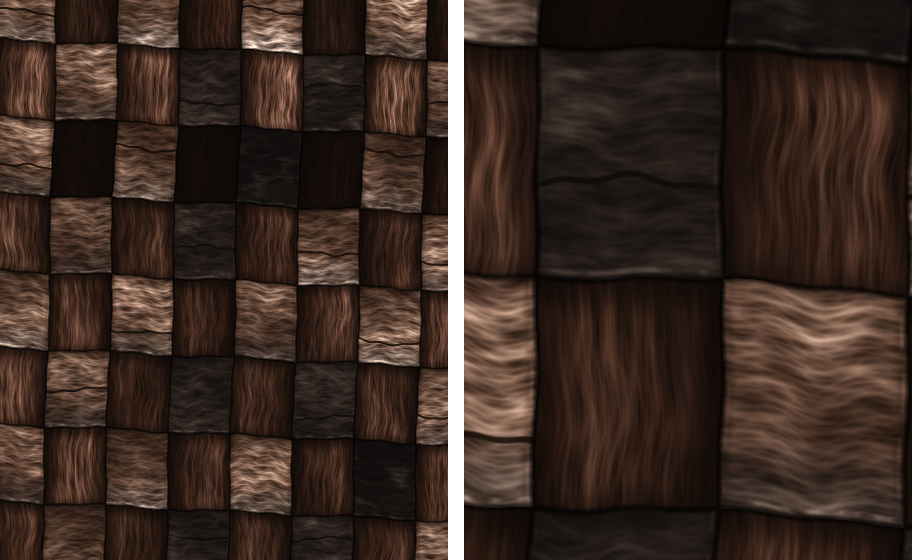
Left: the whole. Right: its middle third, enlarged.
Reproduce this texture procedurally as a Shadertoy shader.

```glsl
// Dark basket-weave wall of wooden blocks: raised cross-grain blocks between recessed upright ones.

const vec2 BLOCK_SIZE = vec2(0.1107, 0.1374);   // in canvas heights
const vec2 FIRST_CORNER = vec2(0.1016, 0.0703); // lower right corner of block (0,0), from top left
const vec2 LATTICE_SKEW = vec2(0.027, -0.046);

float hash(vec2 p) {
    vec3 q = fract(vec3(p.xyx) * 0.1031);
    q += dot(q, q.yzx + 33.33);
    return fract((q.x + q.y) * q.z);
}

vec2 hash2(vec2 p) {
    return vec2(hash(p), hash(p + 57.3));
}

float bump(float x) {
    return exp(-4.0 * x * x);
}

// Distance to the nearest scattered point
float cellular(vec2 p) {
    vec2 cell = floor(p), f = p - cell;
    float nearest = 2.0;
    for (int y = -1; y <= 1; y++) {
        for (int x = -1; x <= 1; x++) {
            vec2 o = vec2(x, y);
            vec2 d = o + hash2(cell + o) - f;
            nearest = min(nearest, dot(d, d));
        }
    }
    return sqrt(nearest);
}

// Wavy fibres; g.x runs along the grain, g.y across it
float woodGrain(vec2 g, vec2 density, float seed) {
    g.y += 0.025 * sin(g.x * 5.0 + seed) + 0.012 * sin(g.x * 13.0 + 2.0 * seed);
    float sum = 0.0, weight = 0.42;
    for (int i = 0; i < 3; i++) {
        sum += weight * cellular(g * density + seed * 3.7);
        density *= vec2(1.9, 2.1);
        weight *= 0.8;
    }
    return sum;
}

// Broad light and dark bands across the grain
float band(vec2 g, float seed) {
    return 0.5 + 0.5 * sin(g.y * 4.0 + seed + 0.7 * sin(g.x * 3.0 + seed * 2.0));
}

// Thin wandering split along the grain
float split(vec2 g, float height, float seed) {
    float path = height + 0.025 * sin(g.x * 6.0 + seed) + 0.01 * sin(g.x * 17.0 + seed);
    return 1.0 - smoothstep(0.006, 0.02, abs(g.y - path));
}

vec3 woodColor(float t) {
    return vec3(0.05, 0.034, 0.027) + t * vec3(0.45, 0.25, 0.15) + t * t * vec3(0.25, 0.32, 0.34);
}

vec3 gray(vec3 c) {
    return vec3(dot(c, vec3(0.3, 0.59, 0.11)));
}

// Raised block, f.y grows downward
vec3 raisedBlock(vec2 f, vec2 id, float seed) {
    float rnd = hash(id + 11.0);
    float oddRow = mod(id.y, 2.0);
    float charred = oddRow * exp(-pow((id.x - 4.0) / 1.7, 2.0));
    charred = max(charred, bump(id.x - 4.0) * bump(id.y - 2.0));
    charred = max(charred, bump(id.x - 6.0) * bump(id.y - 6.0));
    charred *= 1.0 - bump(id.x - 5.0) * bump(id.y - 3.0);

    float tone = mix(0.47 + 0.16 * rnd + 0.17 * bump(id.y), 0.1, charred);
    float grain = woodGrain(f, vec2(2.0, 9.0), seed);
    tone *= (0.15 + 1.9 * grain) * mix(0.7, 1.22, band(f, seed));
    tone *= 1.0 - 0.75 * split(f, 0.25 + 0.5 * rnd, seed) * step(0.45, hash(id + 5.0));

    // Worn glints on charred wood
    float wear = cellular(f * vec2(2.5, 5.0) + seed);
    tone += 0.3 * charred * smoothstep(0.5, 0.85, wear) * grain;

    // Rounded shading and lit rims
    tone *= mix(0.65, 1.0, smoothstep(0.0, 0.12, f.y));
    tone *= mix(0.7, 1.0, smoothstep(0.0, 0.09, min(f.x, 1.0 - f.x)));
    float chips = smoothstep(0.2, 0.6, cellular(f * 7.0 + seed));
    float rim = smoothstep(0.022, 0.0, abs(f.y - 0.968));
    rim += 0.45 * smoothstep(0.02, 0.0, abs(f.x - 0.968));
    rim += 0.25 * smoothstep(0.02, 0.0, abs(f.x - 0.03));
    tone += 0.3 * rim * chips * mix(1.0, 0.65, charred);

    vec3 color = woodColor(tone);
    float dust = 0.35 * smoothstep(0.6, 0.95, f.y);
    return mix(color, gray(color), max(dust, 0.65 * charred));
}

// Recessed upright block, shaded by its neighbours
vec3 recessedBlock(vec2 f, vec2 id, float seed) {
    float tone = 0.27 + 0.15 * hash(id + 23.0);
    tone += 0.2 * bump(id.y - 1.0) - 0.25 * bump(id.y - 2.0) - 0.13 * bump(id.y);
    vec2 g = f.yx;
    tone *= (0.1 + 2.0 * woodGrain(g, vec2(1.5, 11.0), seed)) * mix(0.7, 1.3, band(g, seed));
    tone *= mix(0.3, 1.0, smoothstep(0.0, 0.3, f.x) * smoothstep(0.0, 0.25, 1.0 - f.x));
    tone *= mix(0.4, 1.0, smoothstep(0.0, 0.2, f.y)) * mix(0.65, 1.0, smoothstep(0.0, 0.12, 1.0 - f.y));
    return woodColor(max(tone, 0.0)) * vec3(1.02, 0.95, 0.92);
}

void mainImage(out vec4 fragColor, in vec2 fragCoord) {
    vec2 p = fragCoord / iResolution.y;
    p.y = 1.0 - p.y;
    vec2 grid = (p + LATTICE_SKEW * p.yx - FIRST_CORNER) / BLOCK_SIZE + 1.0;
    // Hand-laid unevenness
    grid += 0.018 * sin(grid.yx * vec2(2.3, 3.1) + vec2(0.5, 1.7)) + 0.007 * sin(grid.yx * 11.0);
    vec2 id = floor(grid), f = grid - id;
    float seed = 20.0 * hash(id + 3.0);

    bool raised = mod(id.x + id.y, 2.0) < 0.5;
    vec3 color = raised ? raisedBlock(f, id, seed) : recessedBlock(f, id, seed);

    // Dark seams
    vec2 edge = min(f, 1.0 - f);
    color *= mix(0.35, 1.0, smoothstep(0.0, 0.025, min(edge.x, edge.y)));
    fragColor = vec4(clamp(color, 0.0, 1.0), 1.0);
}
```
